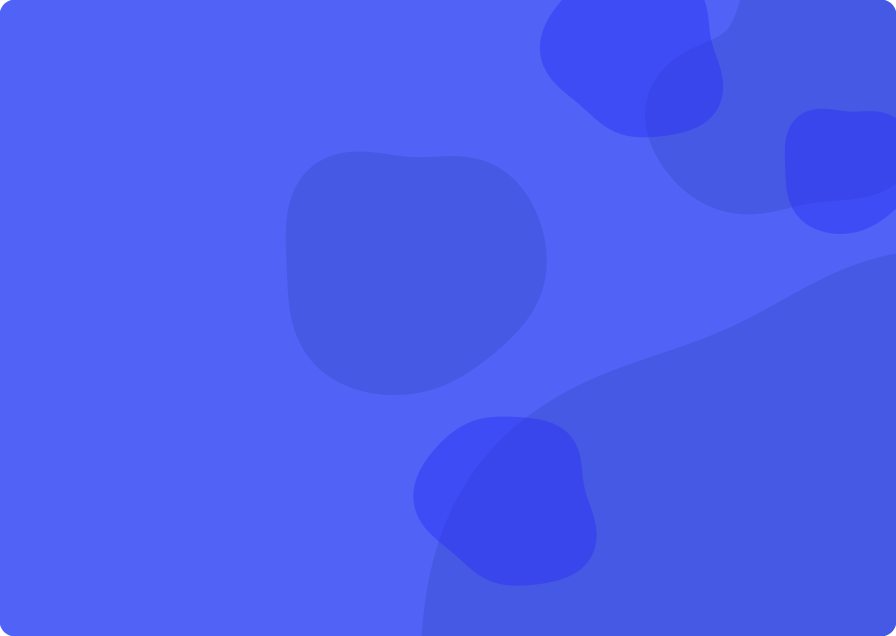
Reproduce this background procedurally as a WebGL 1 fragment shader.

```glsl
precision highp float;
// Flat blue card with soft translucent blobs and a large rolling hill.

uniform vec2 u_resolution;

#define BASE_COLOR vec3(0.316, 0.384, 0.963)
#define SHADE_COLOR vec3(0.273, 0.349, 0.894)
#define GLOW_COLOR vec3(0.135, 0.165, 0.965)
#define PAGE_COLOR vec3(1.0)
#define GLOW_ALPHA 0.4
#define CORNER_RADIUS 0.024
#define SMALL_SCALE 0.514

const float STEP = 0.5235988; // 30 degrees

// Periodic interpolation weights for twelve evenly spaced samples.
vec4 weights(vec4 x) {
  vec4 sum = 1.0 + cos(6.0 * x);
  for (int k = 1; k < 6; k++) sum += 2.0 * cos(float(k) * x);
  return sum / 12.0;
}

// Signed distance estimate of a closed curve, from its radius every
// 30 degrees, counterclockwise from the right.
float blob(vec2 p, vec4 r0, vec4 r1, vec4 r2) {
  vec4 angle = atan(p.y, p.x) - STEP * vec4(0.0, 1.0, 2.0, 3.0);
  float radius = dot(r0, weights(angle))
               + dot(r1, weights(angle - 4.0 * STEP))
               + dot(r2, weights(angle - 8.0 * STEP));
  return length(p) - radius;
}

float squareBlob(vec2 p) {
  return blob(p, vec4(0.209, 0.214, 0.202, 0.178),
                 vec4(0.214, 0.223, 0.199, 0.211),
                 vec4(0.210, 0.194, 0.182, 0.190));
}

float pebble(vec2 p) {
  return blob(p, vec4(0.127, 0.133, 0.138, 0.129),
                 vec4(0.134, 0.139, 0.147, 0.128),
                 vec4(0.123, 0.136, 0.150, 0.159));
}

float cornerBlob(vec2 p) {
  return blob(p, vec4(0.225, 0.229, 0.229, 0.238),
                 vec4(0.165, 0.159, 0.225, 0.233),
                 vec4(0.214, 0.179, 0.192, 0.223));
}

float hill(vec2 p) {
  return blob(p, vec4(0.700, 0.650, 0.604, 0.601),
                 vec4(0.552, 0.677, 0.744, 0.778),
                 vec4(0.780, 0.770, 0.750, 0.730));
}

float roundedBox(vec2 p, vec2 halfSize, float radius) {
  vec2 q = abs(p) - halfSize + radius;
  return length(max(q, 0.0)) + min(max(q.x, q.y), 0.0) - radius;
}

// Coverage with an edge one pixel wide.
float fill(float d) {
  return clamp(0.5 - d * u_resolution.y, 0.0, 1.0);
}

void main() {
  // Canvas heights, origin at the lower left.
  vec2 p = gl_FragCoord.xy / u_resolution.y;
  vec2 size = u_resolution / u_resolution.y;

  // Muted shapes
  float shade = squareBlob(p - vec2(0.650, 0.575));
  shade = min(shade, cornerBlob(p - vec2(1.245, 0.853)));
  shade = min(shade, hill(p - vec2(1.407, 0.0)));

  // Vivid translucent shapes
  float glow = pebble(p - vec2(0.797, 0.216));
  glow = min(glow, pebble(p - vec2(0.996, 0.921)));
  vec2 small = (p - vec2(1.337, 0.733)) / SMALL_SCALE;
  glow = min(glow, squareBlob(small) * SMALL_SCALE);

  // Layers
  vec3 color = mix(BASE_COLOR, SHADE_COLOR, fill(shade));
  color = mix(color, GLOW_COLOR, GLOW_ALPHA * fill(glow));

  // Rounded card corners
  float card = roundedBox(p - 0.5 * size, 0.5 * size, CORNER_RADIUS);
  color = mix(PAGE_COLOR, color, fill(card - 0.5 / u_resolution.y));
  gl_FragColor = vec4(color, 1.0);
}
```
